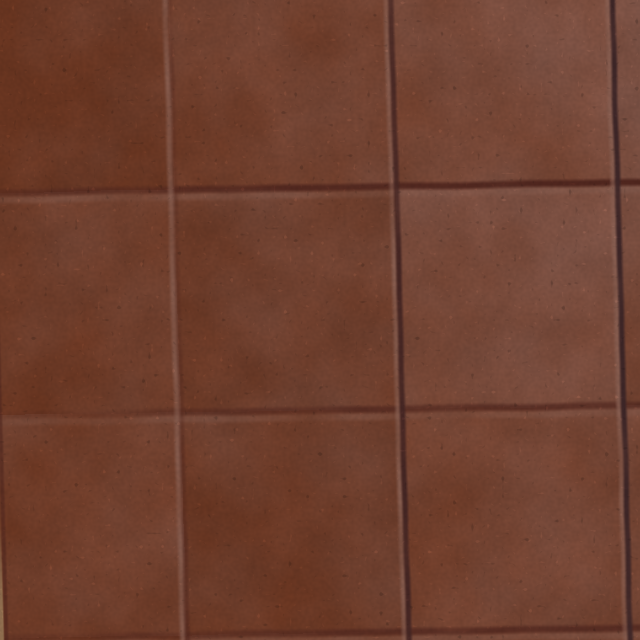
This texture is drawn by a Shadertoy shader. Its source:

```glsl
const vec2 TILE_SIZE = vec2(0.346, 0.348);
const vec2 GRID_ORIGIN = vec2(0.292, 0.003);
const vec2 GRID_SKEW = vec2(-0.028, 0.016);
const vec2 FADED_TILE = vec2(1.0, 1.0);

const vec3 WARM_CLAY = vec3(0.405, 0.205, 0.125);
const vec3 DUSTY_CLAY = vec3(0.485, 0.322, 0.272);
const vec3 JOINT_BROWN = vec3(0.305, 0.145, 0.115);
const vec3 JOINT_SLATE = vec3(0.235, 0.145, 0.150);
const vec3 RIM_PINK = vec3(0.530, 0.375, 0.325);
const vec3 BORDER_SAND = vec3(0.550, 0.420, 0.300);

vec2 hash2(vec2 p) {
    vec3 q = fract(p.xyx * vec3(0.1031, 0.1030, 0.0973));
    q += dot(q, q.yzx + 33.33);
    return fract((q.xx + q.yz) * q.zy);
}

float cornerSlope(vec2 cell, vec2 offset) {
    float angle = 6.28318 * hash2(cell).x;
    return dot(vec2(cos(angle), sin(angle)), offset);
}

float gradientNoise(vec2 p) {
    vec2 i = floor(p), f = fract(p);
    vec2 w = f * f * f * (f * (f * 6.0 - 15.0) + 10.0);
    vec2 e = vec2(1.0, 0.0);
    float low = mix(cornerSlope(i, f), cornerSlope(i + e.xy, f - e.xy), w.x);
    float high = mix(cornerSlope(i + e.yx, f - e.yx), cornerSlope(i + e.xx, f - e.xx), w.x);
    return mix(low, high, w.y);
}

float fbm(vec2 p, int octaves) {
    float sum = 0.0, amplitude = 1.0;
    for (int i = 0; i < octaves; i++) {
        sum += amplitude * gradientNoise(p);
        p = mat2(1.6, 1.2, -1.2, 1.6) * p + 17.3;
        amplitude *= 0.55;
    }
    return sum;
}

// Soft line of a given half width around distance zero
float band(float d, float halfWidth, float pixel) {
    return 1.0 - smoothstep(0.15 * halfWidth, halfWidth + pixel, abs(d));
}

// Skewed, slightly wavering grid coordinates; joints lie on integers
vec2 gridCoords(vec2 p) {
    vec2 waver = 0.0022 * vec2(gradientNoise(p * vec2(3.0, 9.0)),
                               gradientNoise(p * vec2(9.0, 3.0) + 40.0));
    return (p - GRID_ORIGIN - GRID_SKEW * p.yx + waver) / TILE_SIZE;
}

// Clay tone: dustier toward the upper right, uneven from tile to tile
vec3 clayColor(vec2 p, vec2 tile) {
    vec2 seed = hash2(tile + 7.0);
    float dust = 0.11 + 0.88 * p.x * (0.35 + 0.65 * p.y);
    dust += 0.16 * (seed.x - 0.5);
    dust += 0.20 * float(all(equal(tile, FADED_TILE)));
    dust += 0.36 * fbm(p * 5.0 + seed * 30.0, 4);
    float shade = 1.0 + 0.04 * (seed.y - 0.5) + 0.07 * fbm(p * 11.0 + seed * 50.0, 3);
    return mix(WARM_CLAY, DUSTY_CLAY, clamp(dust, 0.0, 1.0)) * shade;
}

// Fine grain with sparse pale specks and dark pits
vec3 addGrain(vec3 color, vec2 p) {
    float grain = gradientNoise(p * 170.0) + 0.6 * gradientNoise(p * 85.0 + 9.0);
    float specks = smoothstep(0.36, 0.62, gradientNoise(p * 120.0 + 60.0));
    float pits = smoothstep(0.36, 0.62, gradientNoise(p * 105.0 + 130.0));
    return color * (1.0 + 0.055 * grain + 0.14 * specks - 0.16 * pits);
}

// Upright joints: pale rim on the left, dark gap deepening to the right
vec3 addUprightJoint(vec3 color, vec2 p, float d, float pixel) {
    float wear = gradientNoise(p * vec2(4.0, 12.0) + 21.0);
    float depth = mix(0.25, 0.95, smoothstep(0.2, 0.65, p.x - 0.22 * p.y + 0.1));
    float rim = band(d + 0.0055, 0.0065, pixel) * (0.62 + 0.4 * wear);
    float gap = band(d - 0.001, 0.0058, pixel) * clamp(depth + 0.25 * wear, 0.0, 1.0);
    color = mix(color, RIM_PINK, rim);
    return mix(color, mix(JOINT_BROWN, JOINT_SLATE, smoothstep(0.3, 0.9, p.x)), gap);
}

// Level joints: brown gap with a faint pale rim below, fading to the left
vec3 addLevelJoint(vec3 color, vec2 p, float d, float pixel) {
    float wear = gradientNoise(p * vec2(12.0, 4.0) + 75.0);
    float depth = mix(0.18, 0.72, smoothstep(-0.1, 0.75, p.x)) + 0.25 * smoothstep(0.4, 0.7, p.y);
    float rim = band(d + 0.011, 0.008, pixel) * (0.30 + 0.3 * wear);
    float gap = band(d, 0.0075, pixel) * clamp(depth + 0.25 * wear, 0.0, 1.0);
    color = mix(color, RIM_PINK, rim);
    return mix(color, JOINT_BROWN, gap);
}

// Sandy border showing past the slanted left edge
vec3 addBorder(vec3 color, vec2 p, float pixel) {
    float d = p.x - 0.010 + 0.028 * p.y;
    color = mix(color, JOINT_BROWN, 0.6 * band(d, 0.004, pixel));
    float sand = 1.0 - smoothstep(-0.004 - pixel, -0.002, d);
    return mix(color, BORDER_SAND, sand * (1.0 - smoothstep(0.05, 0.22, p.y)));
}

void mainImage(out vec4 fragColor, in vec2 fragCoord) {
    vec2 p = fragCoord / iResolution.y;
    float pixel = 1.0 / iResolution.y;
    vec2 grid = gridCoords(p);
    vec2 jointDistance = (grid - round(grid)) * TILE_SIZE;

    vec3 color = clayColor(p, floor(grid));
    color = addLevelJoint(color, p, jointDistance.y, pixel);
    color = addUprightJoint(color, p, jointDistance.x, pixel);
    color = addBorder(color, p, pixel);
    fragColor = vec4(addGrain(color, p), 1.0);
}
```
